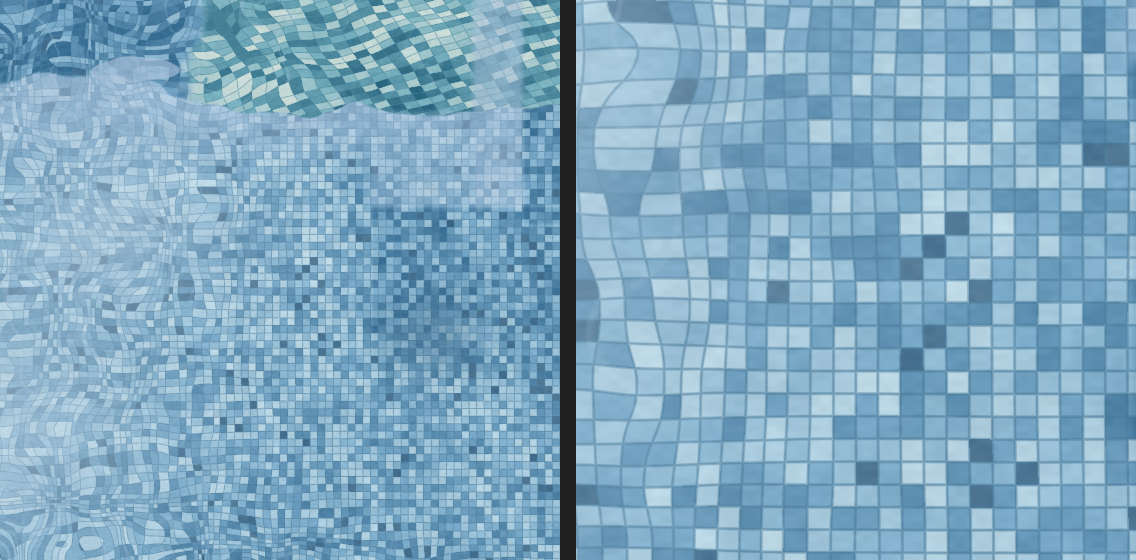
Left: the whole. Right: its middle third, enlarged.
Reproduce this texture procedurally as a Shadertoy shader.

```glsl
// Pool mosaic seen through moving water: a grid of about 74 x 74 small tiles.
// Smooth noise bends the grid at the left, bottom and top; a slanted teal
// reflection lies along the top, with pale haze and soft shadows over it all.

const float TILES = 74.0;
const float GROUT_HALF_WIDTH = 0.0008;
const vec3 GROUT = vec3(0.30, 0.49, 0.61);
const vec3 HAZE = vec3(0.65, 0.75, 0.85);
const vec3 GLOW = vec3(0.75, 0.83, 0.89);
const vec3 SHADOW = vec3(0.24, 0.40, 0.52);

float hash(vec2 p) {
    vec3 q = fract(vec3(p.xyx) * 0.1031);
    q += dot(q, q.yzx + 33.33);
    return fract((q.x + q.y) * q.z);
}

float noise(vec2 p) {
    vec2 i = floor(p), f = fract(p);
    f = f * f * f * (f * (f * 6.0 - 15.0) + 10.0);
    return mix(mix(hash(i), hash(i + vec2(1, 0)), f.x),
               mix(hash(i + vec2(0, 1)), hash(i + vec2(1, 1)), f.x), f.y);
}

// Two octaves, centred on zero
float ripple(vec2 p) {
    return noise(p) + 0.4 * noise(p * 2.3 + 17.0) - 0.7;
}

// Soft rectangle: one inside, zero outside
float box(vec2 p, vec2 lo, vec2 hi, float soft) {
    vec2 m = smoothstep(lo - soft, lo + soft, p) * (1.0 - smoothstep(hi - soft, hi + soft, p));
    return m.x * m.y;
}

float blob(vec2 p, vec2 centre, vec2 radius) {
    vec2 d = (p - centre) / radius;
    return exp(-dot(d, d));
}

vec3 ramp(vec3 deep, vec3 mid, vec3 pale, float t) {
    t = clamp(t, 0.0, 1.0);
    return t < 0.5 ? mix(deep, mid, t * 2.0) : mix(mid, pale, t * 2.0 - 1.0);
}

// Grout coverage with a constant width on the canvas, however the grid bends
float grout(vec2 cell, float halfWidth) {
    vec2 dx = dFdx(cell), dy = dFdy(cell);
    vec2 slope = sqrt(dx * dx + dy * dy) * iResolution.y;
    vec2 d = (0.5 - abs(fract(cell) - 0.5)) / max(slope, vec2(1.0));
    float soft = max(0.0006, 0.7 / iResolution.y);
    return 1.0 - smoothstep(halfWidth - soft, halfWidth + soft, min(d.x, d.y));
}

vec3 blueTiles(vec2 cell, float tone) {
    vec2 id = floor(cell);
    float shade = tone + 0.75 * (hash(id) - 0.5);
    vec3 c = ramp(vec3(0.22, 0.43, 0.58), vec3(0.48, 0.67, 0.79), vec3(0.74, 0.85, 0.90), shade);
    c = mix(c, SHADOW, 0.85 * step(0.968, hash(id + 71.0)));
    return mix(c, GROUT, 0.6 * grout(cell, GROUT_HALF_WIDTH));
}

vec3 tealTiles(vec2 cell, float tone) {
    float shade = tone + 0.95 * (hash(floor(cell) + 31.0) - 0.5);
    vec3 c = ramp(vec3(0.16, 0.40, 0.50), vec3(0.45, 0.68, 0.74), vec3(0.79, 0.86, 0.84), shade);
    return mix(c, vec3(0.27, 0.51, 0.60), 0.55 * grout(cell, GROUT_HALF_WIDTH));
}

void mainImage(out vec4 fragColor, in vec2 fragCoord) {
    vec2 uv = fragCoord / iResolution.y;

    // Water strength: sideways at the left, vertical at the bottom and top
    float left = 1.0 - smoothstep(0.25, 0.56, uv.x + 0.12 * ripple(uv * 5.0));
    float low = 1.0 - smoothstep(0.08, 0.30, uv.y + 0.25 * uv.x);
    float high = smoothstep(0.72, 0.86, uv.y) * (1.0 - 0.6 * smoothstep(0.5, 0.7, uv.x));
    vec2 strength = vec2(0.002 + 0.050 * left + 0.018 * low + 0.020 * high,
                         0.001 + 0.014 * left + 0.050 * low + 0.028 * high);
    vec2 wave = vec2(ripple(uv * vec2(15.0, 9.0)), ripple(uv * vec2(8.0, 15.0) + 40.0));
    vec2 bent = uv + strength * wave;

    // Deep areas at the lower right and far right
    float panel = box(uv, vec2(0.665, 0.24), vec2(1.2, 0.63), 0.004) * smoothstep(0.22, 0.5, uv.y);
    float edgeColumn = box(uv, vec2(0.935, 0.60), vec2(1.2, 0.82), 0.005);
    float tone = 0.60 - 0.20 * panel - 0.24 * edgeColumn - 0.09 * smoothstep(0.4, 0.0, uv.y);
    tone += 0.16 * (noise(uv * 9.0) - 0.5);

    // Ragged waterline dividing the wall from the upper reflection
    float waterline = mix(0.855, 0.805, smoothstep(0.22, 0.40, uv.x)) + 0.035 * ripple(uv * vec2(11.0, 16.0));
    float above = smoothstep(-0.003, 0.003, uv.y - waterline);
    float tealStart = 0.34 + 0.25 * (uv.y - 0.87) + 0.03 * ripple(uv * 18.0);
    float teal = above * smoothstep(-0.012, 0.012, uv.x - tealStart);
    tone -= 0.34 * above * (1.0 - teal);

    vec3 color = blueTiles(bent * TILES, tone);
    vec2 slanted = vec2(dot(bent, vec2(38.0, 24.0)), dot(bent, vec2(-20.0, TILES)));
    float tealTone = 0.56 - 0.22 * blob(uv, vec2(0.74, 0.83), vec2(0.14, 0.05));
    color = mix(color, tealTiles(slanted, tealTone), teal);

    // Haze below the waterline, in a column at the right and as drifting wisps
    float band = smoothstep(0.66, 0.81, uv.y) * (1.0 - above) * (1.0 - smoothstep(0.925, 0.94, uv.x));
    float column = box(uv, vec2(0.845, 0.63), vec2(0.933, 1.2), 0.008);
    float veil = box(uv, vec2(0.66, 0.63), vec2(0.933, 0.80), 0.01);
    float wisp = blob(uv, vec2(0.24, 0.875), vec2(0.10, 0.025)) + 0.25 * (noise(uv * vec2(22.0, 34.0)) - 0.5);
    color = mix(color, HAZE, max(max(0.55 * band, 0.55 * column), 0.35 * veil));
    color = mix(color, HAZE, 0.7 * smoothstep(0.44, 0.50, wisp));

    // Broad glow, smudged shadow, thin bright ripples and surface wear
    float glow = blob(uv, vec2(0.20, 0.60), vec2(0.22, 0.14)) + blob(uv, vec2(0.04, 0.25), vec2(0.24, 0.25));
    color = mix(color, GLOW, 0.48 * min(glow, 1.0));
    color = mix(color, SHADOW, 0.35 * blob(uv, vec2(0.78, 0.40), vec2(0.09, 0.07)));
    float crest = 1.0 - smoothstep(0.015, 0.05, abs(wave.x + 0.5 * wave.y));
    color = mix(color, GLOW, 0.18 * crest * max(max(left, low), high));
    color += 0.035 * (noise(uv * vec2(160.0, 260.0)) - 0.5) + 0.03 * ripple(uv * 30.0);
    fragColor = vec4(clamp(color, 0.0, 1.0), 1.0);
}
```
